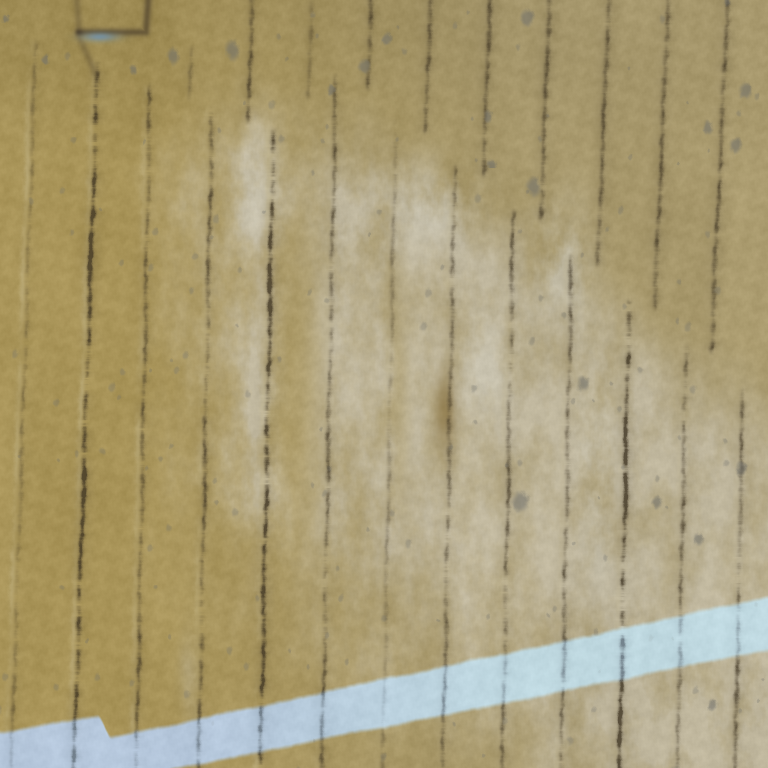
Give the GLSL for this texture, as a WebGL 2 fragment shader.

```glsl
#version 300 es
precision highp float;
// Worn, scuffed wooden planks with staggered grooves and a pale painted stripe.
uniform vec2 u_resolution;
out vec4 fragColor;

vec2 hash2(vec2 p) {
  return fract(sin(vec2(dot(p, vec2(127.1, 311.7)), dot(p, vec2(269.5, 183.3)))) * 4375.85);
}

// Layered, rotated sines, roughly -1 to 1
float mottle(vec2 q) {
  float sum = 0.0, amp = 0.5;
  for (int i = 0; i < 6; i++) {
    q = mat2(0.8, -0.6, 0.6, 0.8) * q * 1.8 + 1.7;
    sum += amp * sin(q.x + 1.6 * sin(q.y));
    amp *= 0.65;
  }
  return sum;
}

// Cellular specks; share is the fraction of cells that hold one
float specks(vec2 p, float cells, float share) {
  vec2 c = p * cells, id = floor(c);
  float s = 0.0;
  for (int j = -1; j <= 1; j++)
    for (int i = -1; i <= 1; i++) {
      vec2 cell = id + vec2(i, j), h = hash2(cell), pick = hash2(cell + 41.0);
      float r = 0.08 + 0.13 * pick.y;
      float d = length((c - cell - h) * vec2(1.0, 0.75));
      s = max(s, step(pick.x, share) * (1.0 - smoothstep(r * 0.3, r, d)));
    }
  return s;
}

float segment(vec2 p, vec2 a, vec2 b) {
  vec2 ab = b - a;
  return length(p - a - ab * clamp(dot(p - a, ab) / dot(ab, ab), 0.0, 1.0));
}

float blob(vec2 p, vec2 center, vec2 size) {
  vec2 d = (p - center) / size;
  return exp(-dot(d, d));
}

float ridge(float d, float width) { return exp(-d * d / (width * width)); }

void main() {
  vec2 p = gl_FragCoord.xy / u_resolution;
  float broad = mottle(p * vec2(7.0, 3.0));
  float fine = mottle(p * vec2(24.0, 13.0) + 3.0);
  float grain = mottle(p * 95.0);

  // Varnished wood, greyer toward the right
  vec3 color = mix(vec3(0.665, 0.585, 0.35), vec3(0.665, 0.605, 0.43), smoothstep(0.1, 0.75, p.x));
  color *= 1.0 - 0.07 * smoothstep(0.75, 1.0, p.y) * (1.0 - 0.7 * p.x);

  // Worn area below the diagonal row of plank ends
  float diagonal = min(0.85, 0.885 - 0.75 * (p.x - 0.436)) - p.y;
  float worn = smoothstep(-0.06, 0.1, diagonal + 0.03 * broad)
    * smoothstep(0.14, 0.5, p.x + 0.05 * broad + 0.03 * fine)
    * smoothstep(-0.22, 0.2, p.y - 0.36 + 0.6 * (p.x - 0.26) + 0.04 * fine);
  worn += 0.45 * blob(p, vec2(0.33, 0.75), vec2(0.03, 0.07));
  worn += 0.6 * blob(p, vec2(0.335, 0.46), vec2(0.012, 0.12));
  worn += 0.5 * blob(p, vec2(0.245, 0.12), vec2(0.012, 0.05));
  worn *= 1.0 - 0.8 * blob(p, vec2(0.385 + 0.006 * fine, 0.5), vec2(0.03, 0.27));
  worn *= 1.0 - 0.55 * blob(p, vec2(0.515 + 0.008 * fine, 0.5), vec2(0.014, 0.2));
  worn += 0.35 * smoothstep(0.68, 0.73, p.x) * smoothstep(0.18, 0.08, p.y);
  color = mix(color, vec3(0.745, 0.71, 0.61), clamp(worn * (0.82 + 0.3 * fine), 0.0, 1.0));
  float chalk = blob(p, vec2(0.56, 0.73), vec2(0.07, 0.05))
    + blob(p, vec2(0.63, 0.52), vec2(0.035, 0.06))
    + blob(p, vec2(0.73, 0.65), vec2(0.04, 0.08))
    + blob(p, vec2(0.78, 0.38), vec2(0.025, 0.14))
    + blob(p, vec2(0.33, 0.74), vec2(0.02, 0.05));
  color = mix(color, vec3(0.78, 0.76, 0.69), clamp(chalk * (0.45 + 0.5 * fine), 0.0, 0.75));
  color += 0.014 * broad + 0.012 * fine + 0.02 * grain;
  color = mix(color, vec3(0.54, 0.45, 0.25), 0.75 * blob(p, vec2(0.58, 0.465), vec2(0.013, 0.045)));

  // Painted stripe with a step near its left end
  float top = mix(0.0456 + 0.175 * p.x, 0.039 + 0.214 * (p.x - 0.143), smoothstep(0.127, 0.145, p.x));
  float bottom = 0.0234 + 0.201 * (p.x - 0.3516), ragged = 0.0015 * fine;
  float stripe = smoothstep(-0.004, 0.004, top - p.y + ragged)
    * smoothstep(-0.004, 0.004, p.y - bottom + ragged);
  vec3 paint = mix(vec3(0.71, 0.78, 0.86), vec3(0.75, 0.85, 0.88), smoothstep(0.2, 0.75, p.x));
  color = mix(color, paint + 0.015 * fine + 0.015 * grain, stripe);

  // Grooves, broken along their length: a long lower set, then a short upper set
  float groove = 0.0, glint = 0.0, sway = 0.0008 * sin(p.y * 31.0) + 0.0012 * grain;
  for (int i = 0; i < 13; i++) {
    float k = float(i), end = i < 5 ? 0.948 - 0.029 * k : 0.902 - 0.0586 * (k - 5.0);
    float x = 0.0143 + 0.0783 * k + 0.0143 * sin(0.242 * k) + p.y * (i < 2 ? 0.034 : 0.02);
    float on = 1.0 - smoothstep(end - 0.01, end + 0.005, p.y), d = p.x - x + sway;
    float strength = (0.43 + 0.18 * cos((k - 1.0) * 2.094)) * (i == 6 || i == 0 || i == 7 ? 0.55 : 1.0);
    strength *= 0.85 + 0.3 * sin(p.y * 17.0 + k * 2.6) + 0.8 * mottle(vec2(k * 5.0, p.y * 60.0));
    groove = max(groove, on * strength * (ridge(d, 0.0028) + 0.15 * ridge(d, 0.011)));
    glint = max(glint, on * (i < 5 ? 0.22 : 0.08) * (1.0 + fine) * ridge(d + 0.006, 0.004));
  }
  for (int i = 0; i < 10; i++) {
    float j = float(i), end = i < 3 ? 0.84 + 0.03 * abs(j - 1.0) : 0.883 - 0.0573 * (j - 3.0);
    float d = p.x - 0.25 - 0.0775 * j + (1.0 - p.y) * (0.02 + 0.003 * j) + sway;
    float on = smoothstep(end - 0.005, end + 0.01, p.y) * (i == 0 ? smoothstep(0.945, 0.93, p.y) : 1.0);
    float strength = (i == 2 || i == 0 ? 0.2 : 0.36) * (1.0 + 0.7 * mottle(vec2(j * 7.0, p.y * 60.0)));
    groove = max(groove, on * strength * (ridge(d, 0.003) + 0.2 * ridge(d, 0.011)));
  }
  color = mix(color, vec3(0.78, 0.73, 0.56), glint * (1.0 - stripe));
  color = mix(color, mix(vec3(0.25, 0.21, 0.14), vec3(0.38, 0.43, 0.47), stripe), clamp(groove, 0.0, 0.8));

  // Dark notch at the upper left, with blue paint below it
  float notch = min(segment(p, vec2(0.102, 0.958), vec2(0.19, 0.958)), segment(p, vec2(0.19, 0.958), vec2(0.193, 1.0)));
  float crack = min(segment(p, vec2(0.1, 1.0), vec2(0.104, 0.95)), segment(p, vec2(0.104, 0.95), vec2(0.124, 0.905)));
  color = mix(color, vec3(0.30, 0.25, 0.17), 0.65 * ridge(notch, 0.005) + 0.3 * ridge(crack, 0.005));
  color = mix(color, vec3(0.45, 0.58, 0.68), 0.8 * blob(p, vec2(0.13, 0.952), vec2(0.022, 0.006)));

  // Blue-grey scuffs, mostly near the top, and small dents
  float scuffs = specks(p + 0.002 * grain, 15.0, 0.06 + 0.2 * smoothstep(0.65, 1.0, p.y));
  float dents = specks(p + 0.0015 * grain, 34.0, 0.14);
  color = mix(color, vec3(0.43, 0.43, 0.41), (0.55 * scuffs + 0.3 * dents) * (1.0 - 0.7 * stripe));
  fragColor = vec4(clamp(color, 0.0, 1.0), 1.0);
}
```
